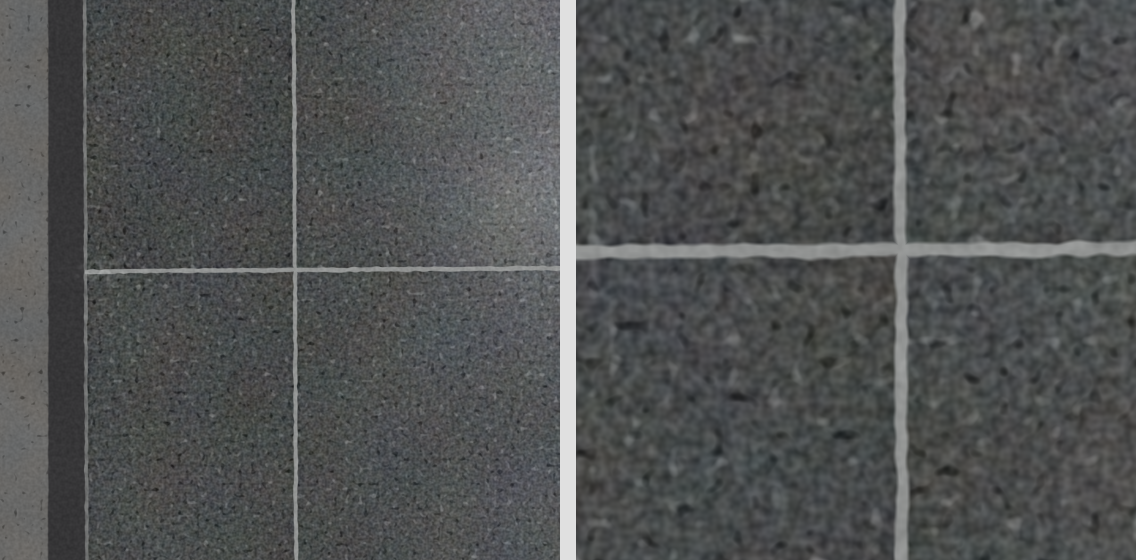
Left, the full canvas; right, a detail of the centre.
Write a WebGL 1 fragment shader that draws this texture.

```glsl
precision highp float;
// Dark speckled stone tiles, two across and two down, split by thin pale grout.
// A light strip and a dark border run down the left side. Gradient noise makes
// the grain, flecks, worn grout and the dusty sheen towards the upper right.
uniform vec2 u_resolution;

float hash(vec2 p) {
  vec3 q = fract(vec3(p.xyx) * 0.1031);
  q += dot(q, q.yzx + 33.33);
  return fract((q.x + q.y) * q.z);
}

float cornerSlope(vec2 cell, vec2 offset) {
  float angle = 6.2832 * hash(cell);
  return dot(vec2(cos(angle), sin(angle)), offset);
}

// Gradient noise, roughly -0.7 to 0.7
float noise(vec2 p) {
  vec2 i = floor(p), f = p - i;
  vec2 u = f * f * f * (f * (f * 6.0 - 15.0) + 10.0);
  vec2 e = vec2(1.0, 0.0);
  return mix(
    mix(cornerSlope(i, f), cornerSlope(i + e.xy, f - e.xy), u.x),
    mix(cornerSlope(i + e.yx, f - e.yx), cornerSlope(i + e.xx, f - e.xx), u.x), u.y);
}

float fbm(vec2 p) {
  float sum = 0.0, gain = 0.6;
  for (int k = 0; k < 4; k++) {
    sum += gain * noise(p);
    p = p * 2.03 + 17.3;
    gain *= 0.55;
  }
  return sum;
}

// Soft-edged line with a slightly uneven width
float groutLine(float dist, float halfWidth, vec2 p) {
  float worn = halfWidth * (1.0 + 0.45 * noise(p * 75.0 + 9.0));
  return 1.0 - smoothstep(worn - 0.0013, worn + 0.0017, abs(dist));
}

vec3 stone(vec2 p, vec2 tile) {
  vec2 q = p + 3.7 * tile + 5.0;
  float tone = 0.288 + 0.012 * (hash(tile + 4.0) - 0.5);
  tone += 0.035 * fbm(q * 5.0);

  // Pale dusty sheen, strongest at the upper right
  float sheen = smoothstep(0.5, 1.05, p.x + 0.1 * fbm(p * 6.0));
  tone += sheen * mix(0.035, 0.115, smoothstep(0.2, 0.75, p.y));
  vec2 patchOffset = (p - vec2(0.97, 0.62)) * vec2(1.0, 0.8);
  tone += 0.06 * exp(-70.0 * dot(patchOffset, patchOffset)) * (1.0 + fbm(p * 40.0));

  // Fine grain with scattered light and dark flecks
  tone += 0.1 * noise(q * 115.0) + 0.09 * noise(q * 205.0);
  tone += 0.13 * smoothstep(0.25, 0.6, noise(q * 83.0 + 31.0));
  tone -= 0.11 * smoothstep(0.22, 0.55, noise(q * 92.0 + 57.0));

  // Faint drift between green, brown and blue-grey
  float warm = noise(q * 9.0) + 0.7 * noise(q * 70.0 + 8.0);
  float green = noise(q * 11.0 + 20.0) + 0.6 * noise(q * 60.0 + 3.0);
  vec3 tint = vec3(0.018, 0.003, -0.018) * warm + vec3(-0.008, 0.012, -0.004) * green;
  return vec3(tone) + tint + vec3(-0.004, 0.004, 0.002 + 0.012 * sheen);
}

void main() {
  vec2 p = gl_FragCoord.xy / u_resolution;
  float wobble = 0.0016 * noise(p.yx * 14.0) + 0.0012 * noise(p * 60.0);

  // Signed distances to the slightly tilted joints
  float fromBorder = p.x - 0.155 + 0.004 * p.y + wobble;
  float fromColumn = p.x - 0.5285 + 0.004 * p.y + wobble;
  float fromRow = p.y - 0.514 - 0.007 * p.x + wobble;
  vec2 tile = step(vec2(0.0), vec2(fromColumn, fromRow));
  vec3 color = stone(p, tile);

  // Slight darkening in the stone beside the joints
  float joint = min(min(abs(fromColumn), abs(fromRow)), abs(fromBorder));
  color -= 0.025 * (1.0 - smoothstep(0.003, 0.018, joint));

  // Border and side strip
  float grain = noise(p * 120.0 + 40.0) + 0.8 * noise(p * 210.0);
  vec3 border = vec3(0.212, 0.21, 0.216) + 0.03 * grain + 0.02 * fbm(p * 8.0);
  vec3 strip = vec3(0.412, 0.409, 0.402) + 0.04 * grain + 0.04 * fbm(p * 6.0 + 2.0);
  strip -= 0.14 * smoothstep(0.3, 0.6, noise(p * 88.0 + 71.0));
  strip += vec3(0.02, 0.0, -0.02) * noise(p * 13.0 + 5.0);
  color = mix(border, color, smoothstep(-0.0015, 0.0015, fromBorder));
  float fromStrip = p.x - 0.086 + wobble;
  border = mix(strip, border, smoothstep(-0.002, 0.002, fromStrip));
  color = mix(border, color, smoothstep(-0.0015, 0.0015, fromBorder));

  // Grout: bright between tiles, thinner and more faded along the border
  float fade = 0.72 + 0.4 * noise(p * 45.0 + 12.0);
  float edge = groutLine(fromBorder, 0.0029, p) * clamp(fade, 0.3, 1.0);
  float column = groutLine(fromColumn, 0.0034, p);
  float row = groutLine(fromRow, 0.0038, p + 6.0) * step(0.0, fromBorder);
  vec3 grout = vec3(0.605, 0.612, 0.608) + 0.06 * fbm(p * 30.0) + 0.05 * grain;
  color = mix(color, grout * 0.87, edge);
  color = mix(color, grout, 0.92 * max(column, row));

  // Smeared grout where the row meets the border
  vec2 smear = (p - vec2(0.19, 0.514)) * vec2(20.0, 55.0);
  color += 0.13 * exp(-dot(smear, smear)) * smoothstep(-0.1, 0.4, noise(p * 80.0));

  gl_FragColor = vec4(clamp(color, 0.0, 1.0), 1.0);
}
```
